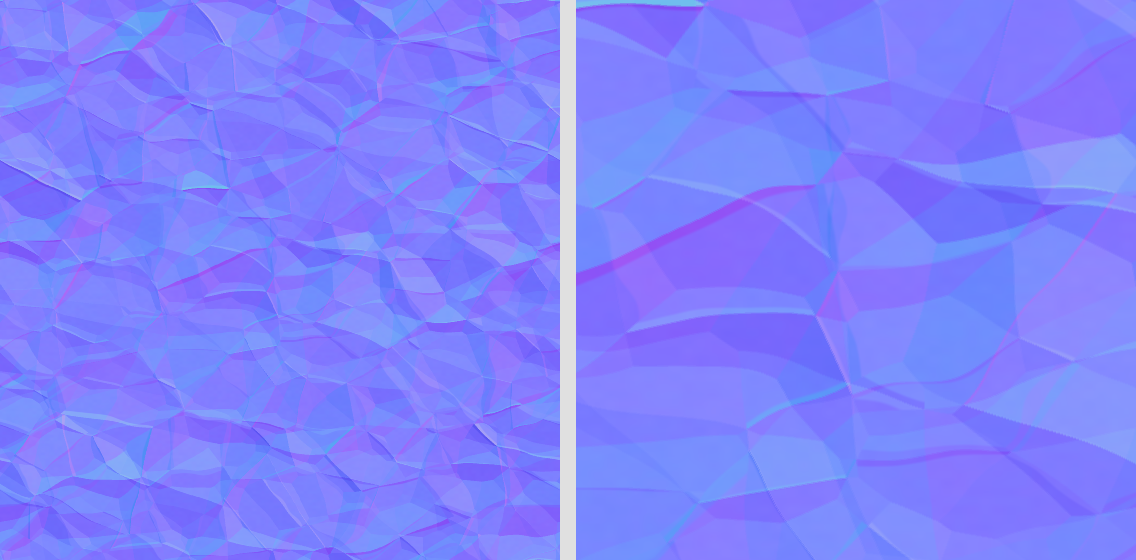
Left, the full canvas; right, a detail of the centre.
Write a three.js fragment shader that draws this texture map.

```glsl
// Seamless tangent-space normal map of crumpled, faceted paper.
// Two layers of Voronoi cells split into flat facets by their second nearest
// neighbour; narrow creases and a faint grain are added to the slopes.

varying vec2 vUv;

const vec2  BIG_CELLS    = vec2(7.0, 9.0);    // cells across and up, whole numbers
const vec2  SMALL_CELLS  = vec2(10.0, 13.0);
const float SMALL_WEIGHT = 0.66;
const float JITTER       = 0.92;
const float FOLD         = 0.180;             // slope towards the cell centre
const float TILT         = 0.11;              // random slope of each cell
const vec2  SLOPE_ASPECT = vec2(0.72, 1.0);
const float CREASE_SLOPE = 0.25;
const float CREASE_WIDTH = 0.13;              // in cells
const float CREASE_SOFT  = 0.012;
const vec2  SLOPE_BIAS   = vec2(-0.010, 0.007);
const float WARP         = 0.022;
const float WOBBLE       = 0.007;
const float SWELL        = 0.022;
const float GRAIN        = 0.032;
const float EDGE_SOFT    = 0.0014;            // edge smoothing, in canvas units

vec2 hash2(vec2 p) {
  vec3 q = fract(p.xyx * vec3(0.1031, 0.1030, 0.0973));
  q += dot(q, q.yzx + 33.33);
  return fract((q.xx + q.yz) * q.zy);
}

// Smooth value noise that repeats after "period" lattice steps, from -0.5 to 0.5
vec2 noise2(vec2 uv, vec2 period, float seed) {
  vec2 p = uv * period;
  vec2 i = floor(p);
  vec2 f = p - i;
  f = f * f * (3.0 - 2.0 * f);
  vec2 lo = mod(i, period) + seed;
  vec2 hi = mod(i + 1.0, period) + seed;
  vec2 bottom = mix(hash2(lo), hash2(vec2(hi.x, lo.y)), f.x);
  vec2 top = mix(hash2(vec2(lo.x, hi.y)), hash2(hi), f.x);
  return mix(bottom, top, f.y) - 0.5;
}

// Slope of one layer of folded cells
vec2 facetSlope(vec2 uv, vec2 period, float seed) {
  vec2 p = uv * period;
  vec2 base = floor(p);
  vec2 nearPoint = vec2(0.0), nextPoint = vec2(0.0);
  vec2 nearId = vec2(0.0), nextId = vec2(0.0);
  float nearDist = 100.0, nextDist = 100.0;

  for (int y = -2; y <= 2; y++) {
    for (int x = -2; x <= 2; x++) {
      vec2 cell = base + vec2(float(x), float(y));
      vec2 id = mod(cell, period) + seed;
      vec2 point = cell + 0.5 + JITTER * (hash2(id) - 0.5);
      vec2 d = point - p;
      float dist = dot(d, d);
      if (dist < nearDist) {
        nextDist = nearDist; nextPoint = nearPoint; nextId = nearId;
        nearDist = dist; nearPoint = point; nearId = id;
      } else if (dist < nextDist) {
        nextDist = dist; nextPoint = point; nextId = id;
      }
    }
  }

  // Flat facet: fold away from the shared ridge plus the tilt of the cell
  vec2 across = nearPoint - nextPoint;
  float foldAmount = mix(0.15, 1.1, hash2(nearId + nextId + 17.0).x);
  vec2 slope = FOLD * foldAmount * across;
  slope += TILT * (hash2(nearId + 71.0) - 0.5);
  slope *= SLOPE_ASPECT;

  // Crease: a steep sliver of uneven width along one side of some ridges
  float span = length(across);
  float ridgeDist = (nextDist - nearDist) / (2.0 * span);
  float chance = hash2(nearId * 3.0 + nextId + 5.0).y;
  float swell = 0.5 + noise2(uv, period * 3.0, seed + 29.0).x;
  float width = CREASE_WIDTH * smoothstep(0.40, 1.0, chance) * swell;
  float crease = clamp((width - ridgeDist) / CREASE_SOFT, 0.0, 1.0);
  float side = chance > 0.8 ? -0.7 : 1.0;
  slope += CREASE_SLOPE * side * crease * across / span;
  return slope;
}

vec3 normalColor(vec2 uv) {
  // Bend the straight folds
  vec2 bent = uv + WARP * noise2(uv, vec2(9.0), 3.0)
                 + WOBBLE * noise2(uv, vec2(25.0), 11.0);

  vec2 slope = SLOPE_BIAS;
  slope += facetSlope(bent, BIG_CELLS, 40.0);
  slope += SMALL_WEIGHT * facetSlope(bent, SMALL_CELLS, 90.0);

  // Soft bulging and paper grain
  slope += SWELL * noise2(uv, vec2(18.0), 53.0);
  slope += GRAIN * noise2(uv, vec2(130.0, 190.0), 7.0);
  return 0.5 + 0.5 * normalize(vec3(slope, 1.0));
}

void main() {
  // Four rotated samples smooth the facet edges
  vec2 o = EDGE_SOFT * vec2(0.125, 0.375);
  vec3 color = normalColor(vUv + o);
  color += normalColor(vUv - o);
  color += normalColor(vUv + vec2(o.y, -o.x));
  color += normalColor(vUv + vec2(-o.y, o.x));
  gl_FragColor = vec4(0.25 * color, 1.0);
}
```
